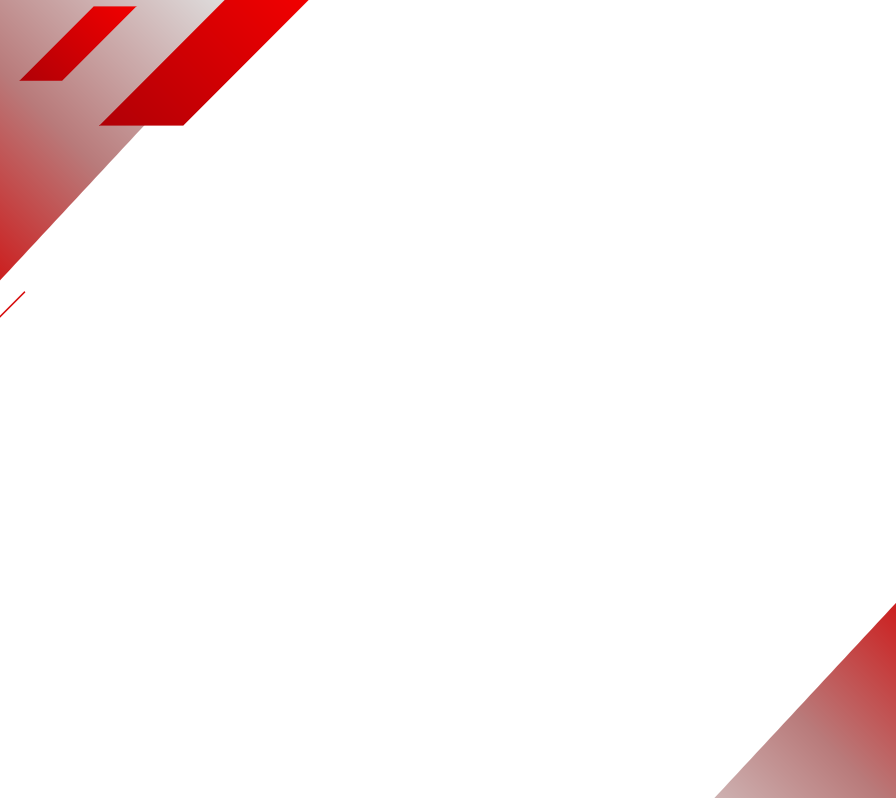
Give the GLSL for this background, as a Shadertoy shader.

```glsl
// Layout, in units of the canvas height
const float ASPECT = 1.1245;
const float WEDGE_SLOPE = 1.073;
const vec2 UPPER_TIP = vec2(0.0, 0.6486);
const vec2 LOWER_TIP = vec2(ASPECT, 0.2445);
const vec2 LARGE_BAND_CORNER = vec2(0.1245, 0.8426);
const vec2 LARGE_BAND_SIZE = vec2(0.1054, 0.160);
const vec2 SMALL_BAND_CORNER = vec2(0.0245, 0.8988);
const vec2 SMALL_BAND_SIZE = vec2(0.0534, 0.0932);
const vec2 STROKE_START = vec2(-0.010, 0.5932);
const vec2 STROKE_END = vec2(0.0307, 0.6339);
const float STROKE_RADIUS = 0.00095;

// Distances from a wedge tip to its middle and last colour
const float WEDGE_MIDDLE = 0.264;
const float WEDGE_FULL = 0.63;

// Colours
const vec3 PAPER = vec3(1.0);
const vec3 WEDGE_RED = vec3(0.80, 0.12, 0.12);
const vec3 WEDGE_ROSE = vec3(0.725, 0.48, 0.48);
const vec3 WEDGE_GREY = vec3(0.87, 0.86, 0.86);
const vec3 BAND_DARK = vec3(0.69, 0.0, 0.025);
const vec3 BAND_BRIGHT = vec3(0.95, 0.0, 0.0);
const vec3 STROKE_RED = vec3(0.84, 0.04, 0.04);

// Antialiased coverage of a signed distance
float coverage(float dist) {
    return clamp(0.5 - dist * iResolution.y, 0.0, 1.0);
}

// Wedge above a sloped line, with q measured from its tip
void paintWedge(inout vec3 color, vec2 q) {
    float dist = (WEDGE_SLOPE * q.x - q.y) / length(vec2(WEDGE_SLOPE, 1.0));
    float along = q.x + q.y;
    vec3 tint = mix(WEDGE_RED, WEDGE_ROSE, clamp(along / WEDGE_MIDDLE, 0.0, 1.0));
    float fade = (along - WEDGE_MIDDLE) / (WEDGE_FULL - WEDGE_MIDDLE);
    tint = mix(tint, WEDGE_GREY, clamp(fade, 0.0, 1.0));
    color = mix(color, tint, coverage(dist));
}

// Parallelogram leaning at 45 degrees, with q measured from its lower left corner
void paintBand(inout vec3 color, vec2 q, vec2 size) {
    float sides = (abs(q.x - q.y - 0.5 * size.x) - 0.5 * size.x) * inversesqrt(2.0);
    float ends = abs(q.y - 0.5 * size.y) - 0.5 * size.y;
    float shade = clamp((q.x + q.y) / (size.x + 2.0 * size.y), 0.0, 1.0);
    color = mix(color, mix(BAND_DARK, BAND_BRIGHT, shade), coverage(max(sides, ends)));
}

float segmentDistance(vec2 p, vec2 a, vec2 b) {
    vec2 ab = b - a;
    return length(p - a - ab * clamp(dot(p - a, ab) / dot(ab, ab), 0.0, 1.0));
}

void mainImage(out vec4 fragColor, in vec2 fragCoord) {
    vec2 p = fragCoord / iResolution.xy * vec2(ASPECT, 1.0);
    vec3 color = PAPER;

    // Opposite corners share one wedge, turned half around
    paintWedge(color, p - UPPER_TIP);
    paintWedge(color, LOWER_TIP - p);

    // Red bands and the thin stroke
    paintBand(color, p - LARGE_BAND_CORNER, LARGE_BAND_SIZE);
    paintBand(color, p - SMALL_BAND_CORNER, SMALL_BAND_SIZE);
    float stroke = segmentDistance(p, STROKE_START, STROKE_END) - STROKE_RADIUS;
    color = mix(color, STROKE_RED, coverage(stroke));

    fragColor = vec4(color, 1.0);
}
```
